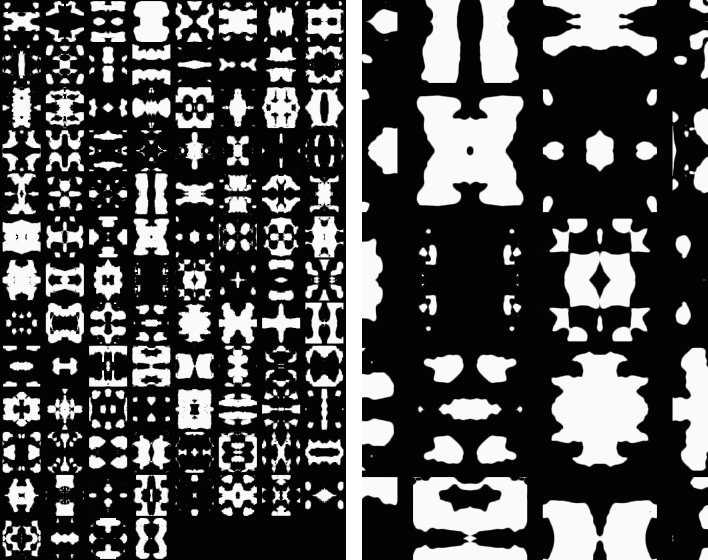
Left: the whole. Right: its middle third, enlarged.
Give the GLSL for this pattern, as a Shadertoy shader.

```glsl
// A grid of white, doubly mirrored ink-blot shapes on black, each cell different.

const vec2  GRID       = vec2(8.0, 13.0);    // cells across and down
const float CELL_COUNT = 100.0;              // cells filled, from the top left
const vec2  HALF_SIZE  = vec2(0.44, 0.475);  // half extent of a blot in its cell
const vec2  SCALE      = vec2(4.0, 7.0);     // range of noise frequency per cell
const float THRESHOLD  = 0.545;              // higher gives less ink
const float WARP       = 0.55;               // bending of the blots
const float DETAIL     = 0.35;               // weight of the second octave
const float ROUGHNESS  = 0.06;               // raggedness of the outlines
const float ROUGH_FREQ = 24.0;
const float CORE_LIFT  = 0.07;               // extra ink at the centre
const float RIM_FADE   = 0.13;               // less ink toward the cell rim
const vec3  PAPER      = vec3(0.01);
const vec3  INK        = vec3(0.98);

// Integer hash of a lattice point and a seed, in 0..1
float hash(vec2 lattice, float seed) {
    uvec2 k = uvec2(ivec2(lattice));
    uint h = k.x * 1597334677u ^ k.y * 3812015801u ^ uint(seed) * 2798796415u;
    h = (h ^ (h >> 16)) * 2146121005u;
    h = (h ^ (h >> 15)) * 2221713035u;
    h ^= h >> 16;
    return float(h >> 8) / 16777216.0;
}

// Smooth value noise; flat at lattice points, so mirrored halves join smoothly
float noise(vec2 p, float seed) {
    vec2 i = floor(p);
    vec2 f = fract(p);
    f = f * f * (3.0 - 2.0 * f);
    float low  = mix(hash(i, seed), hash(i + vec2(1, 0), seed), f.x);
    float high = mix(hash(i + vec2(0, 1), seed), hash(i + vec2(1, 1), seed), f.x);
    return mix(low, high, f.y);
}

// Ink amount above the threshold, at a point of the mirrored quadrant
float blotField(vec2 quadrant, float index) {
    float seed = index * 8.0 + 1.0;
    vec2 frequency = mix(vec2(SCALE.x), vec2(SCALE.y),
                         vec2(hash(vec2(0, 7), seed), hash(vec2(7, 0), seed)));
    vec2 p = quadrant * frequency;
    vec2 bend = vec2(noise(p, seed + 1.0), noise(p, seed + 2.0)) - 0.5;
    p += WARP * bend;

    float ink = noise(p, seed + 3.0) + DETAIL * noise(p * 2.0, seed + 4.0);
    ink /= 1.0 + DETAIL;
    ink += ROUGHNESS * (noise(quadrant * ROUGH_FREQ, seed + 5.0) - 0.5);

    // Favour the centre and thin out the rim
    vec2 rim = quadrant / HALF_SIZE;
    ink += CORE_LIFT * (1.0 - smoothstep(0.0, 0.3, length(quadrant)));
    ink -= RIM_FADE * smoothstep(0.75, 1.05, max(rim.x, rim.y));
    ink -= RIM_FADE * smoothstep(1.1, 1.4, length(rim));
    return ink - THRESHOLD;
}

void mainImage(out vec4 fragColor, in vec2 fragCoord) {
    // Cell index, counted in reading order
    vec2 grid = fragCoord / iResolution.xy * GRID;
    vec2 cell = floor(grid);
    float index = (GRID.y - 1.0 - cell.y) * GRID.x + cell.x;

    // Mirror across both axes
    vec2 quadrant = abs(fract(grid) - 0.5);
    float field = blotField(quadrant, index);
    float softness = max(fwidth(field) * 0.8, 0.001);
    float coverage = smoothstep(-softness, softness, field);

    // Clip to the cell frame and to the filled cells
    vec2 pixel = GRID / iResolution.xy;
    vec2 frame = clamp((HALF_SIZE - quadrant) / pixel + 0.5, 0.0, 1.0);
    coverage *= frame.x * frame.y * step(index + 0.5, CELL_COUNT);

    fragColor = vec4(mix(PAPER, INK, coverage), 1.0);
}
```
